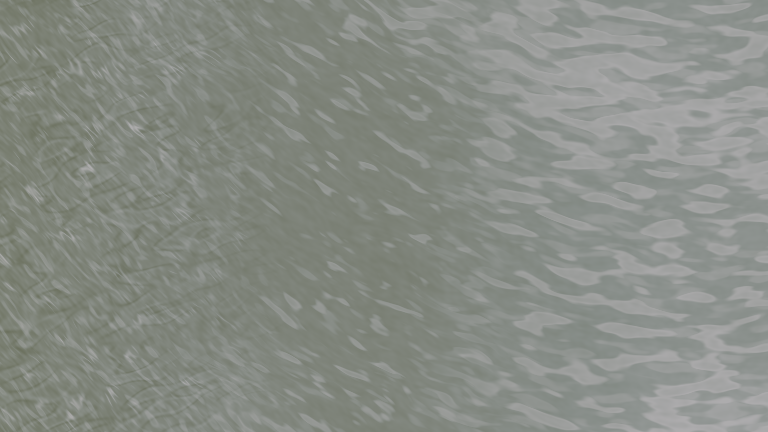
This texture is drawn by a WebGL 2 fragment shader. Its source:

```glsl
#version 300 es
precision highp float;
// Calm grey-green water: fine glinting ripples on the left, broad pale sky reflections on the right.

#define FINE_SCALE vec2(27.0, 50.0)
#define MID_SCALE vec2(14.0, 40.0)
#define BROAD_SCALE vec2(10.0, 34.0)
#define CREST_SCALE vec2(9.0, 26.0)
#define CREST_BEND 0.32
#define SHEEN 0.096
#define GLINT 0.12
#define WARP 0.013
#define DEEP vec3(0.455, 0.475, 0.422)
#define WATER vec3(0.530, 0.550, 0.525)
#define PALE vec3(0.660, 0.658, 0.660)

uniform vec2 u_resolution;
out vec4 fragColor;

// Integer hash giving a gradient in [-1, 1]
vec2 hashGradient(ivec2 cell) {
    uvec2 k = uvec2(cell + 4096);
    uint h = k.x * 1597334677u ^ k.y * 3812015801u;
    h = (h ^ (h >> 15)) * 2246822519u;
    h = (h ^ (h >> 13)) * 3266489917u;
    h ^= h >> 16;
    return vec2(h & 65535u, h >> 16) / 32767.5 - 1.0;
}

float gradientNoise(vec2 p) {
    ivec2 i = ivec2(floor(p));
    vec2 f = fract(p);
    vec2 w = f * f * f * (f * (f * 6.0 - 15.0) + 10.0);
    float a = dot(hashGradient(i), f);
    float b = dot(hashGradient(i + ivec2(1, 0)), f - vec2(1, 0));
    float c = dot(hashGradient(i + ivec2(0, 1)), f - vec2(0, 1));
    float d = dot(hashGradient(i + ivec2(1, 1)), f - vec2(1, 1));
    return 1.5 * mix(mix(a, b, w.x), mix(c, d, w.x), w.y);
}

float ripple(vec2 p) {
    return gradientNoise(p) + 0.35 * gradientNoise(p * 2.03 + 17.3);
}

// Flat reflection with a brighter rim, over a fainter second set
float reflections(vec2 p, float threshold, float softness) {
    float d = ripple(p) - threshold;
    float sharpPatch = smoothstep(-softness, softness, d);
    float core = smoothstep(0.12, 0.4, d);
    float e = ripple(p * 1.1 + 41.7) - threshold - 0.02;
    float faintPatch = smoothstep(-softness, softness * 2.0, e);
    return max(sharpPatch * (1.0 - 0.22 * core), 0.5 * faintPatch);
}

float bell(float x, float width) {
    return exp(-x * x / (width * width));
}

void main() {
    vec2 p = gl_FragCoord.xy / u_resolution.y;

    // Gentle wandering, then bend crests from steep on the left to level on the right
    vec2 q = p + WARP * vec2(gradientNoise(p * 6.0), gradientNoise(p * 8.0 + 31.0));
    float reach = 1.65 - q.x;
    vec2 flow = vec2(q.x, q.y - CREST_BEND * reach * reach);

    // Broad distribution of reflected sky
    float cloud = gradientNoise(p * 2.6 + 5.2);
    float right = smoothstep(0.85, 1.45, p.x);
    float band = bell(p.y - 1.0 + 0.38 * (p.x - 0.88), 0.14) * smoothstep(0.65, 1.0, p.x);
    float corner = bell(length((p - vec2(1.66, 0.02)) * vec2(0.8, 1.2)), 0.2);
    float drift = bell(p.x - 0.42 + 0.25 * (p.y - 0.6), 0.16);
    float cover = 0.44 + 0.36 * right + 0.45 * band + 0.3 * corner + 0.15 * drift + 0.3 * cloud;
    float threshold = 0.64 - 0.6 * cover;

    // Three ripple sizes blended across the surface
    float fine = reflections(flow * FINE_SCALE, threshold, 0.24);
    float middle = reflections(flow * MID_SCALE + 9.0, threshold, 0.14);
    float broad = reflections(flow * BROAD_SCALE + 23.0, threshold, 0.13);
    float leftSide = 1.0 - smoothstep(0.3, 0.75, p.x);
    float sheen = mix(middle, fine, leftSide);
    sheen = mix(sheen, broad, smoothstep(0.9, 1.25, p.x));

    // Base light, cloud glow and the relief of the troughs
    float tone = 0.490 + 0.056 * smoothstep(0.8, 1.65, p.x) + 0.012 * cloud;
    tone += 0.008 * drift + 0.018 * band + 0.04 * corner;
    tone -= 0.012 * (1.0 - smoothstep(0.0, 0.3, p.x));
    tone += 0.018 * ripple(flow * vec2(13.0, 37.0) + 61.0);
    tone += SHEEN * sheen * (1.0 - 0.2 * leftSide);

    // Crossing wavelets: a dark crest line with a light flank
    vec2 crossing = vec2(q.x + 0.4 * q.y, q.y - 0.38 * q.x);
    float crest = gradientNoise(crossing * CREST_SCALE + 77.0);
    float crestLine = bell(crest, 0.09) - 0.7 * bell(crest - 0.22, 0.11);
    float crestGate = smoothstep(-0.4, 0.2, gradientNoise(p * 8.0 + 13.0));
    tone -= 0.037 * leftSide * crestLine * crestGate;

    // Hairline glints and fine surface grain
    float hair = gradientNoise(flow * FINE_SCALE * vec2(0.8, 1.1) + 101.0);
    float glintGate = smoothstep(0.1, 0.6, gradientNoise(q * 21.0 + 53.0));
    tone += GLINT * leftSide * bell(hair, 0.14) * glintGate;
    float grain = gradientNoise(flow * vec2(50.0, 85.0) + 211.0);
    tone += grain * mix(0.014, 0.036, leftSide);

    // Tone to water colour, greener on the left and cooler on the right
    vec3 color = mix(DEEP, WATER, clamp((tone - DEEP.r) / (WATER.r - DEEP.r), -0.4, 1.0));
    color = mix(color, PALE, clamp((tone - WATER.r) / (PALE.r - WATER.r), 0.0, 1.15));
    color.b -= 0.008 * (1.0 - smoothstep(0.0, 0.45, p.x));
    color += vec3(-0.006, 0.0, 0.006) * right * (1.0 - sheen);
    fragColor = vec4(color, 1.0);
}
```
